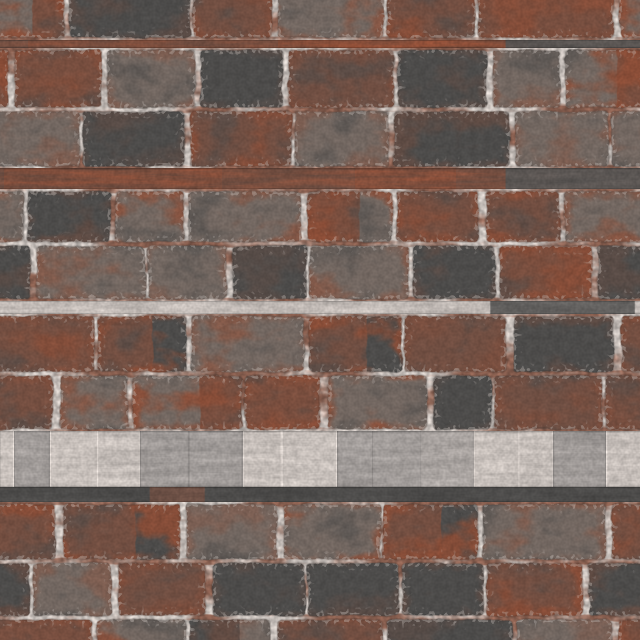
This texture is drawn by a Shadertoy shader. Its source:

```glsl
// Weathered brick wall: uneven courses, pale mortar, rusty seams and grey strips.

const vec3 CHARCOAL = vec3(0.30, 0.295, 0.29);
const vec3 TAUPE    = vec3(0.45, 0.405, 0.38);
const vec3 UMBER    = vec3(0.43, 0.31, 0.265);
const vec3 RUST     = vec3(0.55, 0.30, 0.21);
const vec3 MORTAR   = vec3(0.78, 0.75, 0.73);
const vec3 STONE    = vec3(0.62, 0.60, 0.59);

const float JITTER = 0.36;     // joint displacement, in bricks
const float THIN_GAP = 0.0018; // half width of the narrowest upright joint
const float WIDE_GAP = 0.0065; // half width of the widest upright joint
const float BED_GAP = 0.0032;  // half height of a bed joint
const float CORNER = 0.006;
const float WOBBLE = 0.0035;
const float GRAIN = 0.10;

// Bands from the top down; the outer two run past the canvas.
const int BANDS = 15;
const float TOP[16] = float[16](-0.03, 0.062, 0.075, 0.171, 0.263, 0.296, 0.381, 0.470,
    0.491, 0.584, 0.674, 0.761, 0.785, 0.877, 0.965, 1.03);
const int BRICK = 0, SEAM = 1, LEDGE = 2, BLOCKS = 3, SLATE = 4;
const int KIND[15] = int[15](0, 1, 0, 0, 1, 0, 0, 2, 0, 0, 3, 4, 0, 0, 0);
const float COUNT[15] = float[15](6., 5., 7., 6., 6., 7., 7., 4., 6., 7., 14., 5., 6., 7., 6.);
const float PHASE[15] = float[15](0.62, 0.3, 0.18, 0.64, 0.2, 0.15, 0.47, 0.3, 0.78, 0.56,
    0.2, 0.4, 0.68, 0.32, 0.72);
// Start and end of the odd piece let into each kind of strip.
const vec2 INSET[5] = vec2[5](vec2(0), vec2(0.79, 1.01), vec2(0.766, 0.992), vec2(0), vec2(0.234, 0.32));

float hash(vec2 p) {
    vec3 q = fract(p.xyx * 0.1031);
    q += dot(q, q.yzx + 33.33);
    return fract((q.x + q.y) * q.z);
}

float slope(vec2 cell, vec2 corner, vec2 f, vec2 freq) {
    float a = 6.2832 * hash(mod(cell + corner, freq) + freq);
    return dot(vec2(cos(a), sin(a)), f - corner);
}

// Tiling gradient noise
float noise(vec2 uv, vec2 freq) {
    vec2 p = uv * freq, i = floor(p), f = p - i;
    vec2 u = f * f * f * (f * (f * 6.0 - 15.0) + 10.0);
    return mix(mix(slope(i, vec2(0, 0), f, freq), slope(i, vec2(1, 0), f, freq), u.x),
               mix(slope(i, vec2(0, 1), f, freq), slope(i, vec2(1, 1), f, freq), u.x), u.y);
}

float fbm(vec2 uv, vec2 freq) {
    float sum = 0.0, amp = 1.0;
    for (int i = 0; i < 4; i++, amp *= 0.55, freq *= 2.0) sum += amp * noise(uv, freq);
    return sum;
}

float jointHash(int band, float k, float seed) {
    return hash(vec2(mod(k, COUNT[band]) + seed, float(band) * 3.7 + 1.3));
}

float jointX(int band, float k) {
    return (k + PHASE[band] + JITTER * (jointHash(band, k, 0.0) - 0.5)) / COUNT[band];
}

float jointGap(int band, float k) {
    return mix(THIN_GAP, WIDE_GAP, jointHash(band, k, 20.0));
}

vec3 brickTone(float h) {
    return h < 0.32 ? CHARCOAL : h < 0.66 ? TAUPE : mix(UMBER, RUST, (h - 0.66) * 1.2);
}

vec3 brickwork(vec2 uv, vec2 p, int band, float k, float px) {
    // Rounded brick between its two joints
    vec2 lo = vec2(jointX(band, k) + jointGap(band, k), TOP[band] + BED_GAP);
    vec2 hi = vec2(jointX(band, k + 1.0) - jointGap(band, k + 1.0), TOP[band + 1] - BED_GAP);
    vec2 size = 0.5 * (hi - lo), q = abs(p - 0.5 * (lo + hi)) - size + CORNER;
    float d = length(max(q, 0.0)) + min(max(q.x, q.y), 0.0) - CORNER;

    // Fired face, sometimes of two tones, with flame marks and scorched edges
    float h = jointHash(band, k, 40.0), h2 = jointHash(band, k, 60.0);
    vec3 face = brickTone(h);
    float split = smoothstep(-px, px, p.x - mix(lo.x, hi.x, 0.62));
    if (h2 > 0.86) face = mix(face, brickTone(fract(h + 0.4)), split);
    float flame = fbm(uv + h, vec2(9, 14)), rim = smoothstep(0.020, 0.0, -d);
    face = mix(face, RUST, smoothstep(0.0, 0.6, flame + 0.28 * rim) * mix(0.25, 0.9, h2) * (h < 0.32 ? 0.4 : 1.0));
    face = mix(face, CHARCOAL, 0.55 * smoothstep(0.05, 0.6, -flame));
    float chips = smoothstep(0.22, 0.5, noise(uv, vec2(150)) + 0.35 * smoothstep(0.008, 0.0, -d));
    face = mix(face, MORTAR, 0.4 * chips * rim);

    // Mortar: bed joints carry more rust than upright ones
    float bed = smoothstep(-0.004, 0.0, q.y - CORNER);
    float stain = smoothstep(-0.25, 0.3, fbm(uv, vec2(7, 17)) - 0.2 + 0.32 * bed);
    vec3 joint = mix(MORTAR, mix(UMBER, RUST, 0.5), 0.85 * stain);
    joint *= 1.0 + 0.3 * noise(uv, vec2(120));
    return mix(face, joint, smoothstep(-px, px, d)) * (1.0 - 0.12 * smoothstep(0.003, 0.0, abs(d)));
}

vec3 strip(vec2 uv, vec2 p, int band, float k, float px) {
    int kind = KIND[band];
    float h = jointHash(band, k, 40.0), streak = fbm(uv, vec2(8, 90));
    float seam = min(p.x - jointX(band, k), jointX(band, k + 1.0) - p.x);
    float lip = min(p.y - TOP[band], TOP[band + 1] - p.y);
    vec3 col = kind == SEAM ? mix(UMBER, RUST, 0.75 * h + 0.5 * streak) :
               kind == SLATE ? CHARCOAL : mix(MORTAR, STONE, 0.35 * h);
    if (kind == BLOCKS) {
        col = mix(STONE, MORTAR, smoothstep(0.35, 0.65, h));
        col *= 1.0 + (h - 0.5) * 0.3 * smoothstep(0.001 + px, 0.001, seam);
    }
    vec2 inset = INSET[kind];
    float inside = smoothstep(-px, px, min(p.x - inset.x, inset.y - p.x));
    col = mix(col, kind == SLATE ? UMBER : CHARCOAL * 1.15, inside * 0.9);
    col *= 1.0 + 0.12 * streak;
    return col * (1.0 - 0.22 * smoothstep(0.003, 0.0, lip));
}

void mainImage(out vec4 fragColor, in vec2 fragCoord) {
    vec2 uv = fragCoord / iResolution.xy;
    float px = 1.0 / iResolution.y;
    vec2 p = vec2(uv.x, 1.0 - uv.y);

    // Find the band, then the piece along it
    int band = 0;
    for (int i = 1; i < BANDS; i++) if (p.y >= TOP[i]) band = i;
    if (KIND[band] == BRICK) p += WOBBLE * vec2(fbm(uv, vec2(28)), 0.7 * fbm(uv + 0.37, vec2(28)));
    float k = floor(p.x * COUNT[band] - PHASE[band]);
    if (p.x < jointX(band, k)) k--;
    else if (p.x >= jointX(band, k + 1.0)) k++;

    vec3 col = KIND[band] == BRICK ? brickwork(uv, p, band, k, px) : strip(uv, p, band, k, px);
    col *= 1.0 + GRAIN * (noise(uv, vec2(230)) + noise(uv, vec2(90)));
    fragColor = vec4(clamp(col, 0.0, 1.0), 1.0);
}
```
